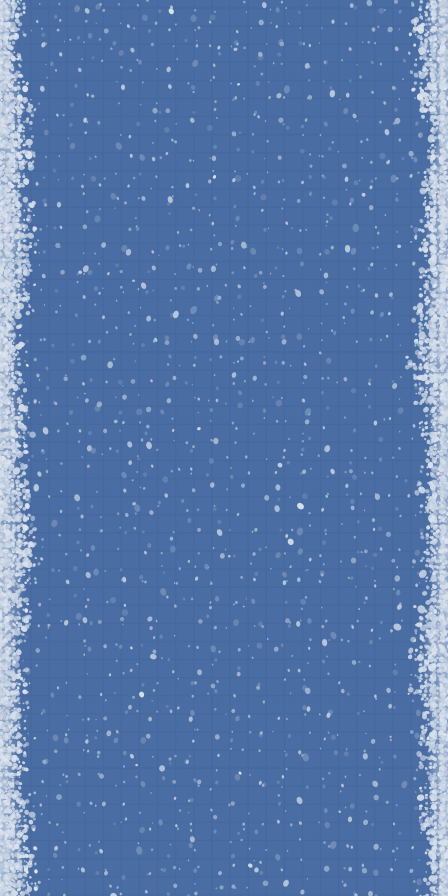
Write a Shadertoy shader that draws this background.

```glsl
// Falling snow over a faintly gridded blue field, framed by ragged snow banks.

const vec3 BLUE = vec3(0.29, 0.43, 0.64);
const vec3 GRID_BLUE = vec3(0.255, 0.385, 0.60);
const vec3 DIM_FLAKE = vec3(0.47, 0.57, 0.73);
const vec3 BRIGHT_FLAKE = vec3(0.72, 0.78, 0.86);
const vec3 BANK_SHADE = vec3(0.69, 0.75, 0.84);
const vec3 BANK_SNOW = vec3(0.87, 0.90, 0.94);

const float GRID_STEP = 0.0404;
const vec2 GRID_ORIGIN = vec2(0.1094, 1.659);
const float GRID_WIDTH = 0.0012;
const float GRID_STRENGTH = 0.45;
const float FLAKE_CELL = 0.052;
const float BANK_WIDTH = 0.052;
const int BANK_LAYERS = 9;

// Three random values per cell
vec3 hash3(vec2 p) {
    vec3 q = fract(p.xyx * vec3(0.1031, 0.1030, 0.0973));
    q += dot(q, q.yxz + 33.33);
    return fract((q.xxy + q.yzz) * q.zyx);
}

// Coverage of a tilted ellipse
float ellipse(vec2 p, float radius, float stretch, float angle, float px) {
    float c = cos(angle), s = sin(angle);
    p = mat2(c, s, -s, c) * p;
    p.y /= stretch;
    return 1.0 - smoothstep(-0.6 * px, 0.6 * px, length(p) - radius);
}

// One scattered flake per cell, kept wholly inside the cell
float flakes(vec2 uv, float cell, float density, vec2 radii, float seed, float px) {
    vec2 q = uv / cell + seed * vec2(0.37, 0.61);
    vec2 id = floor(q);
    vec3 place = hash3(id + seed * 17.0);
    vec3 look = hash3(id + seed * 31.0 + 70.0);
    vec2 offset = (fract(q) - mix(vec2(0.2), vec2(0.8), place.xy)) * cell;
    float radius = mix(radii.x, radii.y, look.x * look.x);
    float shape = ellipse(offset, radius, 1.0 + 0.4 * look.y, look.z - 0.5, px);
    return shape * step(place.z, density) * mix(0.55, 1.0, look.y);
}

// Bank width along one side, from layered sines
float bankWidth(float y, float side) {
    float wave = sin(y * 8.5 + side * 2.4 + 1.2) + 0.7 * sin(y * 19.0 + side * 4.1)
               + 0.4 * sin(y * 43.0 + side);
    return BANK_WIDTH * (1.0 + 0.16 * wave);
}

// Soft clumps, from warped sines
float clumps(vec2 p) {
    p += 0.012 * sin(p.yx * 83.0 + vec2(0.0, 1.7));
    float n = sin(p.x * 97.0 + p.y * 41.0) + sin(p.y * 113.0 - p.x * 59.0)
            + 0.6 * sin(p.x * 211.0 + p.y * 173.0);
    return 0.5 + 0.19 * n;
}

// Bank of overlapping dots that thins away from the edge
vec3 addBank(vec3 color, vec2 p, float side, float px) {
    float width = bankWidth(p.y, side);
    float haze = 1.0 - smoothstep(0.1 * width, 1.05 * width, p.x);
    color = mix(color, mix(BANK_SHADE, BANK_SNOW, clumps(p)),
                haze * mix(0.4, 0.95, clumps(p + 3.1)));

    for (int i = 0; i < BANK_LAYERS; i++) {
        float layer = float(i) + side * 20.0;
        float cell = mix(0.026, 0.011, float(i) / float(BANK_LAYERS - 1));
        vec2 shift = hash3(vec2(layer, 5.0)).xy;
        vec2 q = p / cell + shift;
        vec2 id = floor(q);
        vec3 place = hash3(id + layer * 13.0 + 40.0);
        vec3 look = hash3(id + layer * 29.0 + 90.0);
        vec2 center = (id + mix(vec2(0.35), vec2(0.65), place.xy) - shift) * cell;
        float density = 1.0 - smoothstep(0.3, 1.55, center.x / bankWidth(center.y, side));
        float radius = cell * mix(0.12, 0.33, look.x);
        float dot = ellipse(p - center, radius, 1.0 + 0.25 * look.y, look.z * 6.28, px);
        vec3 tint = mix(BANK_SHADE, BANK_SNOW, sqrt(look.y));
        color = mix(color, tint, dot * step(place.z, density * 0.8) * mix(0.6, 1.0, look.z));
    }
    return color;
}

void mainImage(out vec4 fragColor, in vec2 fragCoord) {
    vec2 uv = fragCoord / iResolution.x;
    float px = 1.0 / iResolution.x;
    vec3 color = BLUE;

    // Grid
    vec2 toLine = abs(fract((uv - GRID_ORIGIN) / GRID_STEP + 0.5) - 0.5) * GRID_STEP;
    vec2 line = 1.0 - smoothstep(vec2(0.0), vec2(GRID_WIDTH + px), toLine);
    color = mix(color, GRID_BLUE, GRID_STRENGTH * max(line.x, line.y));

    // Falling flakes: dim, bright, then fine specks
    float field = smoothstep(0.04, 0.07, min(uv.x, 1.0 - uv.x));
    float dim = flakes(uv, FLAKE_CELL, 0.6, vec2(0.003, 0.007), 1.0, px);
    float bright = flakes(uv, FLAKE_CELL * 0.95, 0.7, vec2(0.0025, 0.0063), 2.0, px);
    float specks = flakes(uv, FLAKE_CELL * 0.8, 0.6, vec2(0.0015, 0.003), 3.0, px);
    color = mix(color, DIM_FLAKE, dim * field * 0.85);
    color = mix(color, BRIGHT_FLAKE, max(bright, specks * 0.8) * field);

    // Side banks
    color = addBank(color, uv, 0.0, px);
    color = addBank(color, vec2(1.0 - uv.x, uv.y), 1.0, px);
    fragColor = vec4(color, 1.0);
}
```
